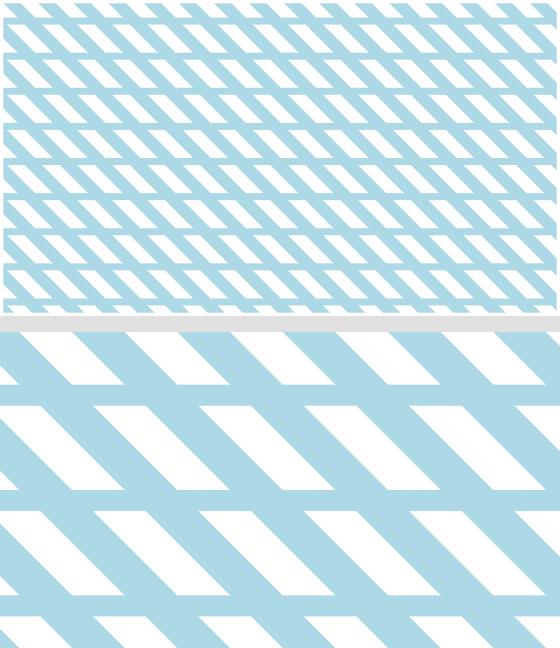
Top: the whole. Bottom: its middle third, enlarged.
Write a WebGL 2 fragment shader that draws this pattern.

```glsl
#version 300 es
precision highp float;
// Light blue lattice on white: diagonal stripes falling to the right,
// crossed by thin level bands, inside a narrow white frame.
// Each set of lines is a distance to a repeating band, in tile units.

uniform vec2 u_resolution;
out vec4 outColor;

const vec3 PAPER = vec3(1.0);
const vec3 LIGHT_BLUE = vec3(0.678, 0.847, 0.902);

const float ROWS = 9.0;              // tiles down the canvas; tiles are square
const float STRIPE_CENTER = 0.25;    // along x + y, in tiles
const float STRIPE_WIDTH = 0.5;      // measured horizontally
const float BAND_CENTER = 0.4;       // above each tile's lower edge
const float BAND_WIDTH = 0.2;
const float FRAME_WIDTH = 0.09375;   // in tiles

// Signed distance to a band repeating once per unit; negative inside.
float repeatedBand(float t, float center, float width) {
    return abs(fract(t - center + 0.5) - 0.5) - 0.5 * width;
}

// Coverage of a shape, smoothed over one pixel.
float coverage(float dist, float pixel) {
    return clamp(0.5 - dist / pixel, 0.0, 1.0);
}

void main() {
    float pixel = ROWS / u_resolution.y;
    vec2 p = gl_FragCoord.xy * pixel;
    vec2 size = u_resolution * pixel;

    // Diagonal stripes and level bands
    float stripe = repeatedBand(p.x + p.y, STRIPE_CENTER, STRIPE_WIDTH) * inversesqrt(2.0);
    float band = repeatedBand(p.y, BAND_CENTER, BAND_WIDTH);
    float lattice = coverage(min(stripe, band), pixel);

    // White frame around the edge
    vec2 edge = min(p, size - p);
    float inside = coverage(FRAME_WIDTH - min(edge.x, edge.y), pixel);

    outColor = vec4(mix(PAPER, LIGHT_BLUE, lattice * inside), 1.0);
}
```
